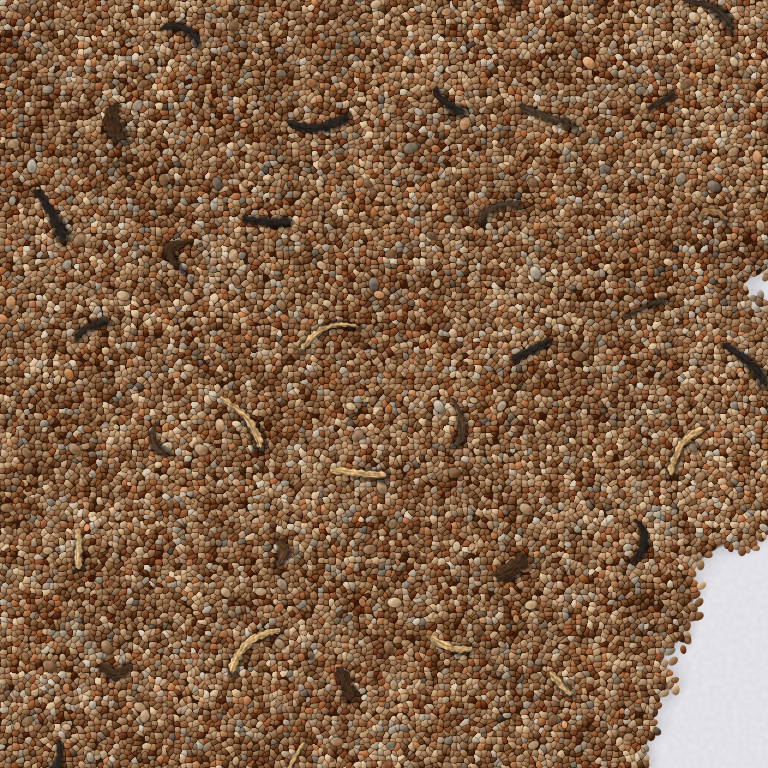
Write a Shadertoy shader that draws this texture.

```glsl
#define GRAINS 128.0
#define PEBBLES 40.0
#define PEBBLE_SHARE 0.13
#define DEBRIS 36
#define TONE_BASE 0.66
#define TONE_SPREAD 1.25
#define EDGE_DEPTH 0.36
#define DOME 0.5
#define LIGHT normalize(vec2(-0.6, 0.8))
#define PAPER vec3(0.89, 0.885, 0.905)
#define GAP vec3(0.20, 0.105, 0.045)

struct Grain { float reach; float gap; vec2 lean; vec3 id; };

vec3 hash3(vec2 p) {
    vec3 q = fract(p.xyx * vec3(0.1031, 0.1030, 0.0973));
    q += dot(q, q.yxz + 33.33);
    return fract((q.xxy + q.yzz) * q.zyx);
}

mat2 rotation(float a) {
    float c = cos(a), s = sin(a);
    return mat2(c, -s, s, c);
}

float corner(vec2 cell, vec2 f, vec2 o) {
    float a = 6.2832 * hash3(cell + o + 71.0).x;
    return dot(vec2(cos(a), sin(a)), f - o);
}

float gradientNoise(vec2 p) {
    vec2 i = floor(p), f = p - i;
    vec2 u = f * f * f * (f * (f * 6.0 - 15.0) + 10.0);
    return mix(mix(corner(i, f, vec2(0, 0)), corner(i, f, vec2(1, 0)), u.x),
               mix(corner(i, f, vec2(0, 1)), corner(i, f, vec2(1, 1)), u.x), u.y);
}

// Positive on the bare paper, negative on the sand
float paperField(vec2 p) {
    float side = dot(p - vec2(0.84, 0.0), vec2(0.97, -0.24));
    float top = dot(p - vec2(0.89, 0.25), vec2(0.48, -0.88));
    float nick = 0.03 - length((p - vec2(1.01, 0.62)) * vec2(0.7, 1.3));
    return max(min(side, top), nick) + 0.02 * gradientNoise(p * 24.0);
}

// Nearest of the scattered, stretched grains
Grain nearestGrain(vec2 p, float count, float share) {
    Grain g = Grain(9.0, 0.0, vec2(0), vec3(0));
    float second = 9.0;
    vec2 home = floor(p * count);
    for (int y = -1; y <= 1; y++)
    for (int x = -1; x <= 1; x++) {
        vec2 cell = home + vec2(x, y);
        vec3 h = hash3(cell + count);
        vec3 id = hash3(cell + count + 191.0);
        vec2 center = cell + 0.5 + 0.8 * (h.xy - 0.5);
        float spill = 0.022 * id.x * id.x * id.x - 0.002;
        if (id.z > share || paperField(center / count) > spill) continue;
        vec2 r = p * count - center;
        vec2 e = rotation(6.2832 * h.z) * r * vec2(0.84, 1.2);
        float d = length(e) / mix(0.8, 1.25, id.y);
        if (d < g.reach) {
            second = g.reach;
            g = Grain(d, 0.0, r, hash3(cell + count + 37.0));
        } else second = min(second, d);
    }
    g.gap = second - g.reach;
    return g;
}

vec3 sandRamp(float t) {
    t = clamp(t, -0.1, 1.25);
    return vec3(0.25, 0.13, 0.05) + t * vec3(0.49, 0.41, 0.31)
         + t * t * vec3(0.02, 0.10, 0.14);
}

// Warm and grey minerals among the tan ones
vec3 mineral(float tone, float kind) {
    vec3 c = sandRamp(tone);
    vec3 grey = vec3(dot(c, vec3(0.3, 0.55, 0.15))) * vec3(1.04, 1.0, 0.92);
    c *= mix(vec3(1), vec3(1.1, 0.9, 0.76), smoothstep(0.3, 0.0, kind));
    return mix(c, grey, 0.75 * smoothstep(0.82, 0.97, kind));
}

vec3 ground(vec2 p) {
    float field = paperField(p);
    float clump = 0.22 * gradientNoise(p * 7.0) + 0.22 * gradientNoise(p * 26.0);
    vec3 paper = PAPER * (1.0 + 0.03 * gradientNoise(p * 130.0));
    paper *= mix(0.86, 1.0, smoothstep(-0.005, 0.025, field));
    vec3 color = mix(GAP, paper, smoothstep(-0.008, 0.002, field));

    // Fine sand
    Grain g = nearestGrain(p, GRAINS, 1.0);
    float tone = TONE_BASE + clump + TONE_SPREAD * (dot(g.id, vec3(1.0 / 3.0)) - 0.5);
    tone += DOME * dot(g.lean, LIGHT) - EDGE_DEPTH * (1.0 - smoothstep(0.0, 0.3, g.gap));
    tone -= 0.6 * step(0.965, g.id.z);
    color = mix(color, mineral(tone, g.id.y), 1.0 - smoothstep(0.62, 0.82, g.reach));

    // Sparse coarse grains
    Grain s = nearestGrain(p, PEBBLES, PEBBLE_SHARE);
    float size = mix(0.16, 0.29, s.id.x);
    color *= 1.0 - 0.4 * (1.0 - smoothstep(size, size + 0.1, s.reach));
    tone = 0.45 + 0.6 * s.id.z + 1.0 * dot(s.lean, LIGHT) + 0.2 * gradientNoise(p * 190.0);
    return mix(color, mineral(tone, s.id.y * 1.1), 1.0 - smoothstep(size - 0.05, size + 0.03, s.reach));
}

// Straw, charcoal and bark flakes with soft cast shadows
vec3 addDebris(vec3 color, vec2 p, float pixel) {
    for (int i = 0; i < DEBRIS; i++) {
        float n = float(i);
        vec3 h = hash3(vec2(n, 5.0)), k = hash3(vec2(n, 29.0));
        vec2 center = fract(vec2(0.31, 0.17) + n * vec2(0.7549, 0.5698)) + 0.04 * (k.xy - 0.5);
        if (length(p - center) > 0.09 || paperField(center) > -0.03) continue;
        bool straw = h.x < 0.36, flake = h.x > 0.76;
        float halfLength = flake ? mix(0.006, 0.018, h.y) : mix(0.016, 0.038, h.y);
        float width = flake ? mix(0.007, 0.012, k.z) : mix(0.003, 0.0062, k.z);
        mat2 turn = rotation(6.2832 * h.z);
        vec2 q = turn * (p - center);
        q.y += (k.x - 0.5) * 0.8 * q.x * q.x / halfLength;
        float along = clamp(q.x, -halfLength, halfLength);
        float taper = width * (1.0 - 0.35 * k.y * (along / halfLength + 1.0));
        float rough = width * 0.75 * gradientNoise(p * 150.0 + n);
        float d = length(q - vec2(along, 0)) - taper + rough;
        float shadow = d + dot(p - center, LIGHT) * 0.12;
        color *= 1.0 - 0.55 * (1.0 - smoothstep(-0.001, 0.006, shadow));
        vec3 body = straw ? vec3(0.75, 0.61, 0.42)
                  : flake ? mix(vec3(0.25, 0.17, 0.11), vec3(0.60, 0.44, 0.29), k.y * k.y)
                  : mix(vec3(0.15, 0.13, 0.115), vec3(0.32, 0.24, 0.17), k.y * k.y);
        float fiber = gradientNoise(q * vec2(70.0, 420.0) + n);
        float slope = dot(vec2(0, q.y / width) * turn, LIGHT);
        body *= 1.0 + 0.5 * fiber + 0.25 * slope + 0.3 * gradientNoise(p * 230.0);
        color = mix(color, body, 1.0 - smoothstep(-pixel, pixel, d));
    }
    return color;
}

void mainImage(out vec4 fragColor, in vec2 fragCoord) {
    vec2 p = fragCoord / iResolution.y;
    vec3 color = addDebris(ground(p), p, 1.0 / iResolution.y);
    fragColor = vec4(clamp(color, 0.0, 1.0), 1.0);
}
```
